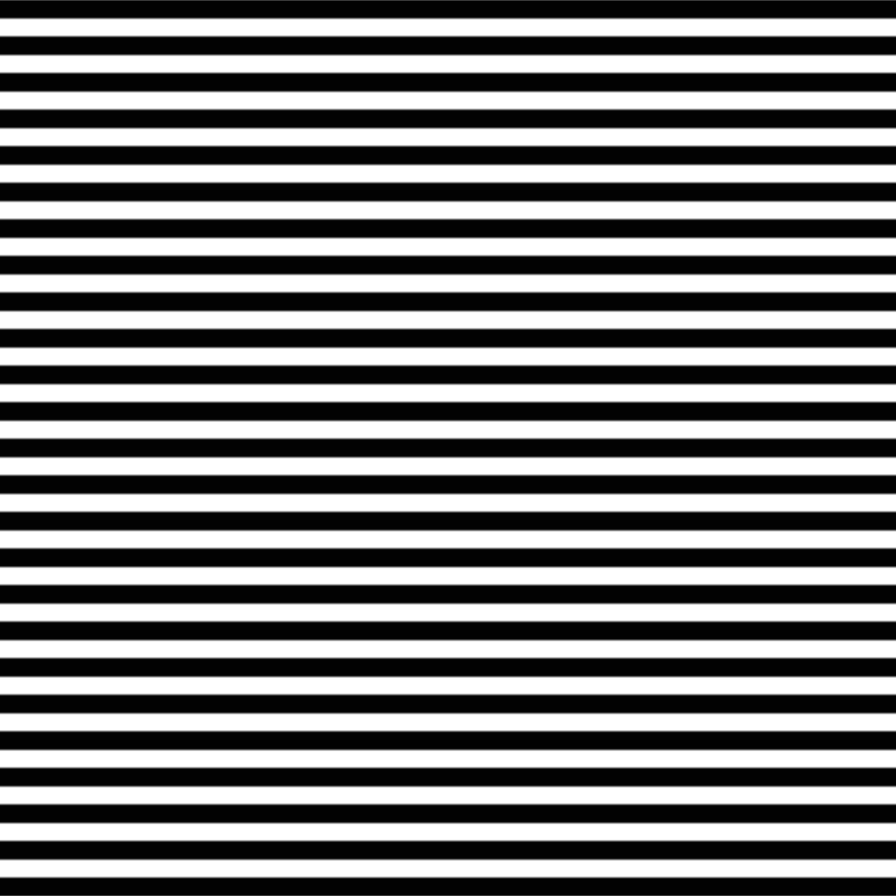
Write a WebGL 1 fragment shader that draws this pattern.

```glsl
precision highp float;

// Horizontal black and white stripes of nearly equal width, starting and
// ending on black. The canvas height is split into an odd number of bands and
// each stripe is a softened distance to the nearest black centre line.

#define BAND_COUNT 49.0         // black and white bands from edge to edge
#define BLACK_HALF_WIDTH 0.512  // half width of a black stripe, in bands
#define EDGE_SOFTNESS 0.002     // half width of the edge blend, in canvas heights
#define INK vec3(0.006)
#define PAPER vec3(1.0)

uniform vec2 u_resolution;

// Distance in bands to the nearest black centre line, repeating every two bands.
float distanceToStripeCentre(float bandPosition) {
  return 2.0 * abs(fract(0.5 * bandPosition + 0.25) - 0.5);
}

void main() {
  float y = gl_FragCoord.y / u_resolution.y;

  // Signed distance to the stripe edge, in canvas heights
  float centreDistance = distanceToStripeCentre(y * BAND_COUNT);
  float edgeDistance = (centreDistance - BLACK_HALF_WIDTH) / BAND_COUNT;

  // Blend over at least one pixel on small canvases
  float softness = max(EDGE_SOFTNESS, 0.5 / u_resolution.y);
  float paperAmount = smoothstep(-softness, softness, edgeDistance);

  gl_FragColor = vec4(mix(INK, PAPER, paperAmount), 1.0);
}
```
